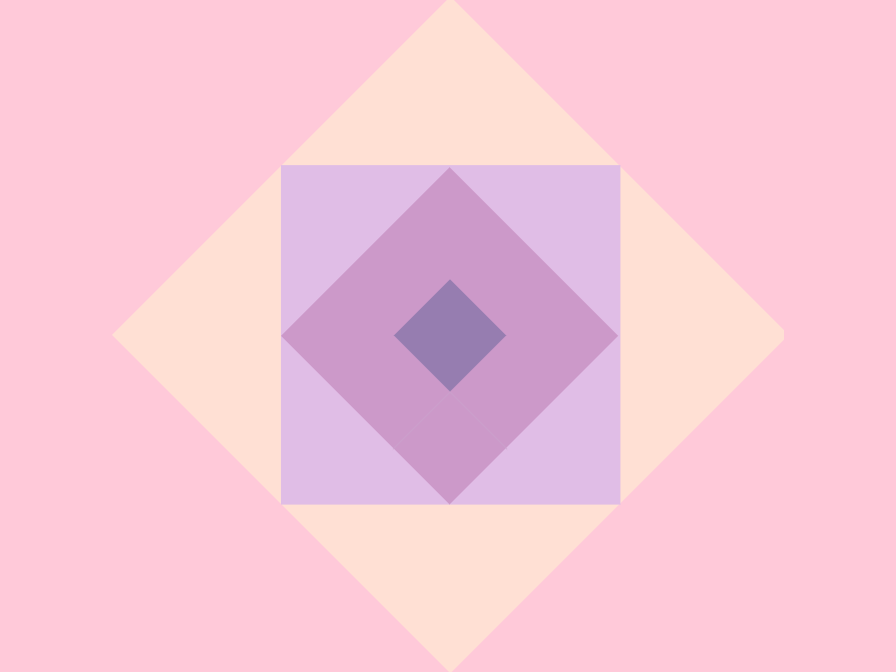
This background is drawn by a WebGL 2 fragment shader. Its source:

```glsl
#version 300 es
precision highp float;
// Nested pastel diamonds and a square centred on a flat pink ground.

uniform vec2 u_resolution;
out vec4 fragColor;

float diamond(vec2 p, float radius) {
    return (abs(p.x) + abs(p.y) - radius) * 0.7071;
}

float square(vec2 p, float halfSide) {
    return max(abs(p.x), abs(p.y)) - halfSide;
}

// Antialiased coverage of a signed distance, one pixel wide
float cover(float dist) {
    return clamp(0.5 - dist * u_resolution.y, 0.0, 1.0);
}

void main() {
    // Centred coordinates, canvas height = 1
    vec2 p = (gl_FragCoord.xy - 0.5 * u_resolution) / u_resolution.y;
    vec3 color = vec3(1.0, 0.79, 0.85);

    // Cream diamond, its right tip trimmed
    float cream = max(diamond(p - vec2(0.0035, 0.0017), 0.5035), p.x - 0.5);
    color = mix(color, vec3(1.0, 0.88, 0.83), cover(cream));

    // Lilac square
    float lilac = square(p - vec2(0.004, 0.0017), 0.2526);
    color = mix(color, vec3(0.88, 0.74, 0.90), cover(lilac));

    // Mauve diamond
    float mauve = diamond(p - vec2(0.0024, 0.0003), 0.2509);
    color = mix(color, vec3(0.80, 0.60, 0.79), cover(mauve));

    // Faint chevron seam below the core
    vec2 q = p - vec2(0.003, -0.0835);
    float seam = max(abs(q.y + abs(q.x)) * 0.7071 - 0.0008, abs(q.x) - 0.085);
    color = mix(color, vec3(0.79, 0.64, 0.80), 0.6 * cover(seam));

    // Purple core
    float core = diamond(p - vec2(0.003, 0.0008), 0.0835);
    color = mix(color, vec3(0.59, 0.49, 0.69), cover(core));

    fragColor = vec4(color, 1.0);
}
```
